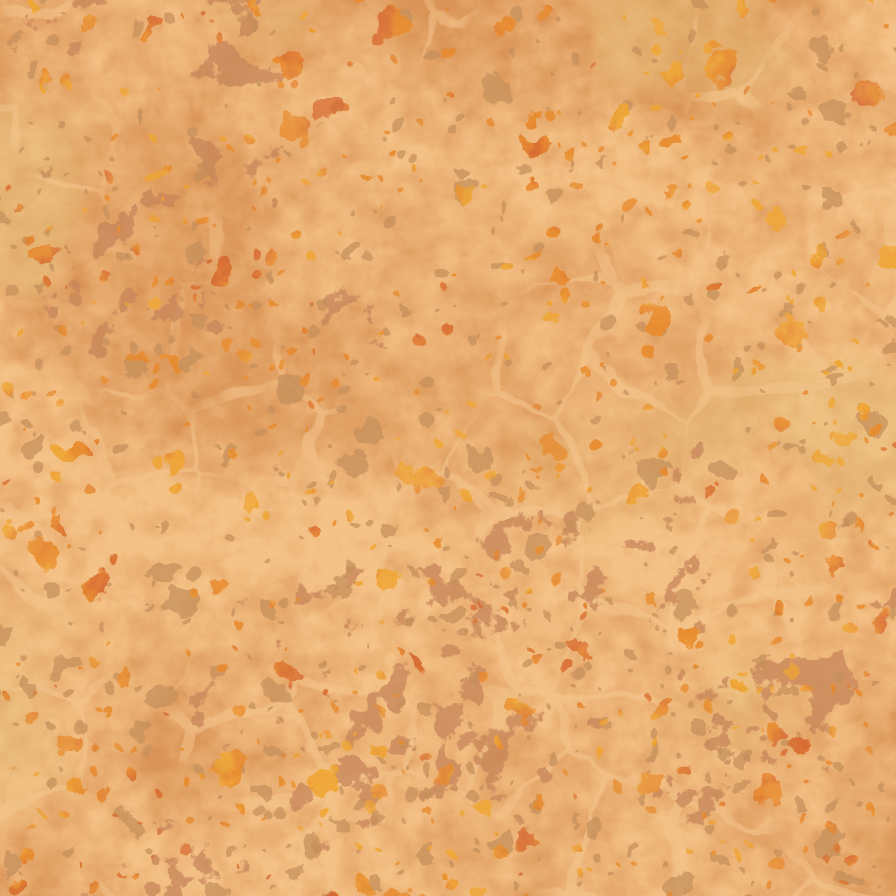
Write a three.js fragment shader that draws this texture.

```glsl
varying vec2 vUv;

#define EDGE 0.0011
#define FLAKE_CELLS 15.0
#define CHIP_CELLS 34.0
#define VEIN_CELLS 9.0
#define VEIN_WIDTH 0.0085
#define VEIN_OPACITY 0.6
#define RAGGEDNESS 0.019
#define TONE_CONTRAST 1.7
#define GRAIN_CONTRAST 1.15
#define STAIN_LEVEL 1.61

const vec3 CLAY = vec3(0.865, 0.595, 0.355);
const vec3 SAND = vec3(0.950, 0.745, 0.510);
const vec3 CREAM = vec3(0.955, 0.770, 0.550);
const vec3 OLIVE = vec3(0.890, 0.750, 0.480);
const vec3 TAUPE = vec3(0.770, 0.560, 0.355);
const vec3 STAIN = vec3(0.780, 0.520, 0.350);
const vec3 AMBER = vec3(0.940, 0.650, 0.200);
const vec3 ORANGE = vec3(0.910, 0.540, 0.170);
const vec3 RUST = vec3(0.840, 0.400, 0.180);

float hash(vec2 p) {
  vec3 q = fract(p.xyx * 0.1031);
  q += dot(q, q.yzx + 33.33);
  return fract((q.x + q.y) * q.z);
}

vec2 hash2(vec2 p) {
  return vec2(hash(p), hash(p + vec2(57.3, 113.7)));
}

float noise(vec2 p) {
  vec2 i = floor(p), f = fract(p);
  f = f * f * (3.0 - 2.0 * f);
  float low = mix(hash(i), hash(i + vec2(1.0, 0.0)), f.x);
  float high = mix(hash(i + vec2(0.0, 1.0)), hash(i + 1.0), f.x);
  return mix(low, high, f.y);
}

float fbm(vec2 p) {
  float sum = 0.0, amp = 0.5;
  for (int i = 0; i < 5; i++) {
    sum += amp * noise(p);
    p = mat2(1.6, 1.2, -1.2, 1.6) * p + 17.3;
    amp *= 0.5;
  }
  return sum;
}

// Coverage of scattered oval flakes, one candidate per cell
float flakes(vec2 p, float cells, float fill, float seed) {
  vec2 g = p * cells, id = floor(g);
  float d = 1.0;
  for (int y = -1; y <= 1; y++) {
    for (int x = -1; x <= 1; x++) {
      vec2 cell = id + vec2(float(x), float(y));
      vec2 key = cell + seed;
      float chance = fill * 2.0 * noise(key * 0.35);
      if (hash(key + 7.7) > chance) continue;
      vec2 q = g - cell - hash2(key);
      vec2 dir = normalize(hash2(key + 31.1) - 0.5 + 0.001);
      q = vec2(dot(q, dir), dir.x * q.y - dir.y * q.x);
      q.y *= 1.0 + 0.9 * hash(key + 43.9);
      float size = hash(key + 71.3);
      d = min(d, (length(q) - mix(0.09, 0.28, size * size)) / cells);
    }
  }
  return smoothstep(EDGE, -EDGE, d);
}

// Distance to the border between the two nearest cell centres
float veinDistance(vec2 p) {
  vec2 g = p * VEIN_CELLS, id = floor(g);
  vec2 nearest = vec2(9.0), second = vec2(9.0);
  for (int y = -1; y <= 1; y++) {
    for (int x = -1; x <= 1; x++) {
      vec2 cell = id + vec2(float(x), float(y));
      vec2 r = cell + 0.15 + 0.7 * hash2(cell + 211.0) - g;
      if (dot(r, r) < dot(nearest, nearest)) {
        second = nearest;
        nearest = r;
      } else if (dot(r, r) < dot(second, second)) {
        second = r;
      }
    }
  }
  return dot(0.5 * (nearest + second), normalize(second - nearest)) / VEIN_CELLS;
}

void main() {
  vec2 p = vUv;
  vec2 wobble = vec2(fbm(p * 8.0 + 3.1), fbm(p * 8.0 + 41.7)) - 0.48;
  vec2 ragged = vec2(fbm(p * 52.0 + 9.4), fbm(p * 52.0 + 77.2)) - 0.48;

  // Mottled plaster with faint brushing
  float clouds = fbm(p * 5.0 + wobble * 0.9);
  float grain = fbm(p * 46.0 + 23.0);
  float brush = noise(p * vec2(14.0, 130.0) + wobble * 9.0) - 0.5;
  float tone = 0.53 + TONE_CONTRAST * (clouds - 0.48) + GRAIN_CONTRAST * (grain - 0.48);
  vec3 color = mix(CLAY, SAND, clamp(tone + 0.14 * brush, -0.1, 1.1));
  color = mix(color, OLIVE, 0.4 * smoothstep(0.56, 0.70, fbm(p * 4.0 + 61.0)));

  // Broken pale veins
  float width = VEIN_WIDTH * noise(p * 16.0 + 5.0);
  float vein = smoothstep(0.0015, -0.0015, veinDistance(p + wobble * 0.07) - width);
  float exposed = smoothstep(0.42, 0.56, fbm(p * 6.0 + 91.0));
  color = mix(color, CREAM, VEIN_OPACITY * vein * exposed);

  // Crumbling stains that break into dust
  float stain = fbm(p * 36.0 + 131.0) + 1.6 * fbm(p * 4.5 + 151.0);
  color = mix(color, STAIN, 0.75 * smoothstep(STAIN_LEVEL, STAIN_LEVEL + 0.05, stain));

  // Taupe and orange flakes, large and small
  vec2 torn = p + ragged * RAGGEDNESS * 1.6;
  vec2 chipped = p + ragged * RAGGEDNESS * 0.8;
  float taupe = max(flakes(torn, FLAKE_CELLS, 0.62, 17.0), flakes(chipped, CHIP_CELLS, 0.30, 83.0));
  color = mix(color, TAUPE, 0.72 * taupe);
  float orange = max(flakes(torn, FLAKE_CELLS, 0.62, 149.0), flakes(chipped, CHIP_CELLS, 0.40, 307.0));
  float hue = noise(p * 17.0 + 201.0) + 0.7 * (fbm(p * 60.0) - 0.48);
  vec3 pigment = mix(AMBER, ORANGE, smoothstep(0.2, 0.5, hue));
  pigment = mix(pigment, RUST, smoothstep(0.6, 0.95, hue));
  color = mix(color, pigment, orange * mix(0.65, 0.95, noise(p * 30.0 + 11.0)));

  gl_FragColor = vec4(color, 1.0);
}
```
